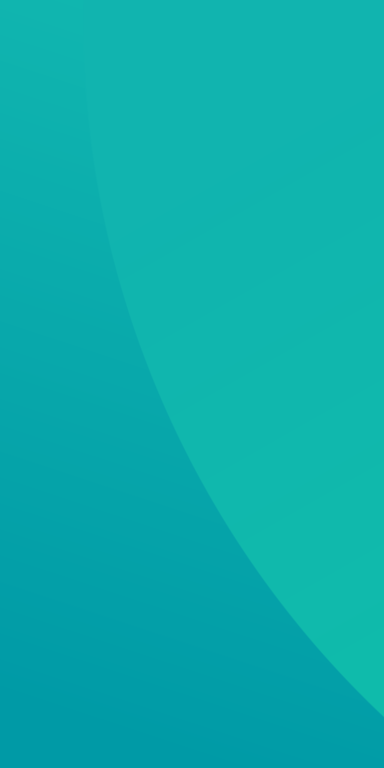
Write a WebGL 1 fragment shader that draws this background.

```glsl
precision highp float;
// Teal gradient backdrop with a huge, softly shaded disc entering from the right.

uniform vec2 u_resolution;

// Lengths are in canvas widths, with the origin at the lower left.
const vec2 DISC_CENTER = vec2(2.706, 1.945);
const float DISC_RADIUS = 2.489;

const vec3 BACK_DEEP = vec3(0.000, 0.605, 0.652);
const vec3 BACK_LIGHT = vec3(0.064, 0.712, 0.688);
const vec2 BACK_AXIS = vec2(0.33, 1.0);
const vec2 BACK_RANGE = vec2(0.20, 2.05);

const vec3 DISC_TOP = vec3(0.065, 0.704, 0.686);
const vec3 DISC_LOW = vec3(0.060, 0.735, 0.670);
const vec2 DISC_AXIS = vec2(0.57, -1.0);
const vec2 DISC_RANGE = vec2(-1.30, 0.40);

// Linear blend between two colours along an axis.
vec3 gradient(vec2 p, vec2 axis, vec2 range, vec3 from, vec3 to) {
  float t = (dot(p, axis) - range.x) / (range.y - range.x);
  return mix(from, to, clamp(t, 0.0, 1.0));
}

void main() {
  // Keep the 1:2 layout when the canvas has another aspect.
  vec2 p = gl_FragCoord.xy / u_resolution * vec2(1.0, 2.0);
  float pixel = 1.0 / u_resolution.x;

  vec3 back = gradient(p, BACK_AXIS, BACK_RANGE, BACK_DEEP, BACK_LIGHT);
  vec3 disc = gradient(p, DISC_AXIS, DISC_RANGE, DISC_TOP, DISC_LOW);

  // Disc coverage with a one-pixel smooth edge.
  float edge = length(p - DISC_CENTER) - DISC_RADIUS;
  float coverage = 1.0 - smoothstep(-pixel, pixel, edge);

  gl_FragColor = vec4(mix(back, disc, coverage), 1.0);
}
```
